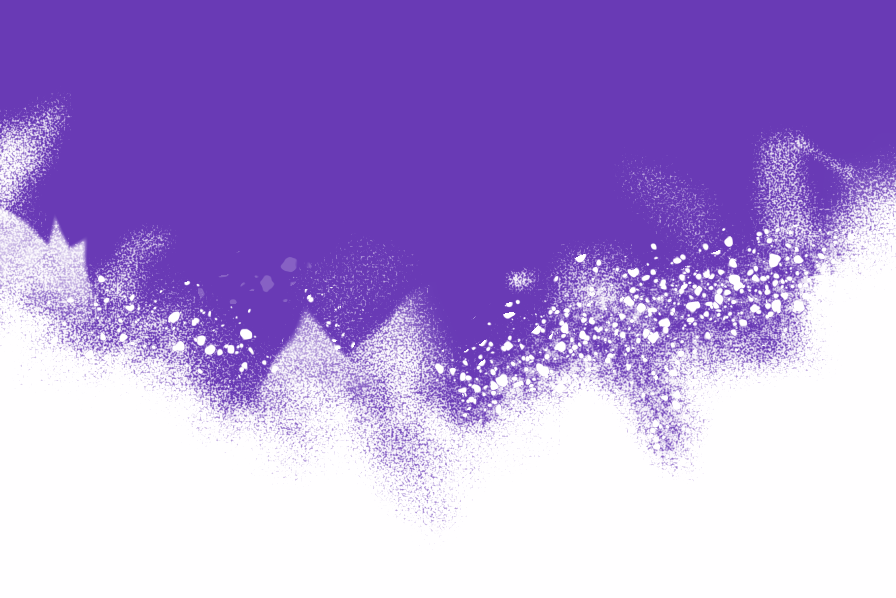
Write a Shadertoy shader that draws this background.

```glsl
// White powder and paint spatter bursting upward over a flat violet ground.

const vec3 VIOLET = vec3(0.41, 0.228, 0.71);
const vec3 POWDER = vec3(1.0, 0.995, 1.0);

vec2 hash2(vec2 p) {
    vec3 q = fract(p.xyx * vec3(0.1031, 0.1030, 0.0973));
    q += dot(q, q.yzx + 33.33);
    return fract((q.xx + q.yz) * q.zy);
}

float cornerSlope(vec2 cell, vec2 corner, vec2 f) {
    float angle = 6.2832 * hash2(cell + corner).x;
    return dot(vec2(cos(angle), sin(angle)), f - corner);
}

// Gradient noise, roughly -0.7 to 0.7
float noise(vec2 p) {
    vec2 i = floor(p), f = fract(p);
    vec2 u = f * f * f * (f * (f * 6.0 - 15.0) + 10.0);
    float low = mix(cornerSlope(i, vec2(0, 0), f), cornerSlope(i, vec2(1, 0), f), u.x);
    float high = mix(cornerSlope(i, vec2(0, 1), f), cornerSlope(i, vec2(1, 1), f), u.x);
    return mix(low, high, u.y);
}

float fallOff(float start, float end, float v) {
    return 1.0 - smoothstep(start, end, v);
}

float join(float a, float b) {
    return 1.0 - (1.0 - a) * (1.0 - b);
}

// Soft stroke between two ends (xy and zw)
float puff(vec2 p, vec4 ends, float radius) {
    vec2 ab = ends.zw - ends.xy, q = p - ends.xy;
    float t = clamp(dot(q, ab) / max(dot(ab, ab), 1e-5), 0.0, 1.0);
    return fallOff(0.1 * radius, 1.25 * radius, length(q - ab * t));
}

// Fan below an apex, bounded by a left and a right ray
float fan(vec2 p, vec2 apex, vec2 left, vec2 right, vec2 soft, float reach) {
    vec2 q = p - apex, l = normalize(left), r = normalize(right);
    float fromLeft = l.x * q.y - l.y * q.x;
    float fromRight = q.x * r.y - q.y * r.x;
    return smoothstep(0.0, soft.x, fromLeft) * smoothstep(0.0, soft.y, fromRight)
         * fallOff(0.3 * reach, reach, length(q));
}

// Irregular drops, one per cell, present with the given chance
float drops(vec2 p, float scale, float chance, float pixel) {
    vec2 g = p * scale + 0.3 * vec2(noise(p * 75.0), noise(p * 75.0 + 40.0));
    vec2 cell = floor(g);
    float paint = 0.0;
    for (int y = -1; y <= 1; y++)
    for (int x = -1; x <= 1; x++) {
        vec2 id = cell + vec2(x, y), k = hash2(id + 91.0);
        float d = length(g - id - hash2(id + 7.0)) - mix(0.12, 0.53, k.x * k.x);
        paint = max(paint, step(k.y, chance - 0.02) * fallOff(-pixel * scale, pixel * scale, d));
    }
    return paint;
}

// Height of the ragged powder line
float powderLine(float x) {
    return 0.36 + 0.11 * fallOff(0.22, 0.46, x) + 0.07 * fallOff(0.0, 0.2, x)
         + 0.13 * smoothstep(0.78, 1.1, x) + 0.06 * smoothstep(1.15, 1.4, x)
         + 0.05 * smoothstep(1.36, 1.47, x);
}

void mainImage(out vec4 fragColor, in vec2 fragCoord) {
    float pixel = 1.0 / iResolution.y;
    vec2 p = fragCoord * pixel;
    p.x += 0.75 - 0.5 * iResolution.x * pixel;
    vec2 w = p + 0.03 * vec2(noise(p * 13.0), noise(p * 13.0 + 30.0));

    // Main bank of powder with a thin haze above it
    float line = powderLine(p.x) + 0.05 * noise(p * 8.0);
    float dust = fallOff(line - 0.22, line + 0.13, p.y);
    dust += 1.2 * dust * (1.0 - dust) * (noise(p * 11.0 + 5.0) + 0.7 * noise(p * 27.0));
    dust = join(dust, 0.17 * fallOff(line, line + 0.18, p.y));

    // Violet gaps left in the bank
    dust *= 1.0 - 0.35 * puff(w, vec4(0.37, 0.39, 0.43, 0.40), 0.08);
    dust *= 1.0 - 0.50 * puff(w, vec4(0.77, 0.41, 0.76, 0.34), 0.07);
    dust *= 1.0 - 0.42 * puff(w, vec4(1.06, 0.38, 1.13, 0.27), 0.07);
    dust *= 1.0 - 0.26 * puff(w, vec4(0.67, 0.24, 0.72, 0.15), 0.08);
    dust *= 1.0 - 0.35 * puff(w, vec4(1.18, 0.44, 1.33, 0.45), 0.10);

    // Airborne puffs: left plume, middle specks, right loop and lobe
    dust = join(dust, 0.46 * puff(w, vec4(0.0, 0.70, 0.08, 0.79), 0.06));
    dust = join(dust, 0.38 * puff(w, vec4(0.0, 0.78, 0.02, 0.66), 0.06));
    dust = join(dust, 0.38 * puff(w, vec4(0.19, 0.53, 0.26, 0.60), 0.045));
    dust = join(dust, 0.22 * puff(w, vec4(0.56, 0.52, 0.63, 0.54), 0.09));
    dust = join(dust, 0.58 * puff(w, vec4(0.871, 0.531, 0.872, 0.531), 0.03));
    dust = join(dust, 0.36 * puff(w, vec4(0.97, 0.53, 1.01, 0.53), 0.07));
    dust = join(dust, 0.27 * puff(w, vec4(1.09, 0.69, 1.17, 0.63), 0.07));
    dust = join(dust, 0.46 * puff(w, vec4(1.30, 0.74, 1.32, 0.62), 0.06));
    dust = join(dust, 0.34 * puff(p, vec4(1.34, 0.76, 1.42, 0.71), 0.016));
    float lobe = puff(w, vec4(1.52, 0.62, 1.48, 0.55), 0.15);
    dust = join(dust, 0.65 * lobe);
    dust = join(dust, 0.7 * puff(w, vec4(1.40, 0.46, 1.50, 0.43), 0.10));

    // Fans of brushed powder
    vec2 b = mix(p, w, 0.4);
    float leaf = fan(b, vec2(0.098, 0.645), vec2(-30, -65), vec2(28, -60), vec2(0.01), 0.22);
    leaf = max(leaf, fan(b, vec2(0.148, 0.61), vec2(-45, -25), vec2(3, -60), vec2(0.01), 0.18));
    leaf = max(leaf, fan(b, vec2(0.01, 0.66), vec2(-60, -20), vec2(45, -40), vec2(0.01), 0.24));
    float cone = fan(b, vec2(0.51, 0.49), vec2(-37, -60), vec2(38, -38), vec2(0.015), 0.25);
    float sweep = fan(b, vec2(0.74, 0.565), vec2(-75, -68), vec2(35, -100), vec2(0.02, 0.11), 0.36);
    dust = join(dust, max(0.4 * leaf, max(0.42 * cone, 0.50 * sweep)));

    // Fine grain, turning coarse where wet paint was flung
    float wet = max(puff(w, vec4(0.83, 0.37, 1.0, 0.44), 0.10),
                    puff(w, vec4(1.0, 0.46, 1.37, 0.54), 0.10));
    wet = max(wet, 0.7 * puff(w, vec4(1.08, 0.37, 1.13, 0.28), 0.09));
    float fine = 0.75 * noise(p * 290.0) + 0.45 * noise(p * 150.0 + 17.0);
    float grain = mix(fine, 0.8 * noise(p * 65.0) + 0.4 * fine, 0.6 * wet);
    float s = 2.0 * clamp(dust, 0.0, 1.0) - 1.0;
    float cover = smoothstep(-0.38, 0.38, 0.62 * s + 0.5 * pow(abs(s), 6.0) * sign(s) + grain);
    cover *= mix(0.65, 1.0, smoothstep(0.2, 0.75, dust));

    // Drops of paint and translucent veils
    float leftWet = 0.35 * puff(w, vec4(0.15, 0.47, 0.38, 0.42), 0.10);
    leftWet = max(leftWet, 0.5 * puff(w, vec4(0.55, 0.47, 0.56, 0.46), 0.05));
    cover = max(cover, drops(p, 55.0, max(0.8 * wet, leftWet), pixel));
    cover = max(cover, drops(p + 3.0, 100.0, 0.5 * max(wet, leftWet), pixel));
    float faint = puff(p, vec4(0.37, 0.52, 0.48, 0.54), 0.05);
    float veil = max(max(0.72 * leaf, 0.4 * lobe * lobe), max(0.5 * cone, 0.3 * sweep * sweep));
    veil = max(veil, 0.6 * smoothstep(0.4, 0.95, dust) * (1.0 - 0.7 * wet));
    veil *= 0.9 + 0.5 * noise(p * 30.0);
    veil = max(veil, 0.2 * drops(p + 5.0, 45.0, 0.6 * faint, pixel));

    fragColor = vec4(mix(VIOLET, POWDER, join(cover, clamp(veil, 0.0, 1.0))), 1.0);
}
```
